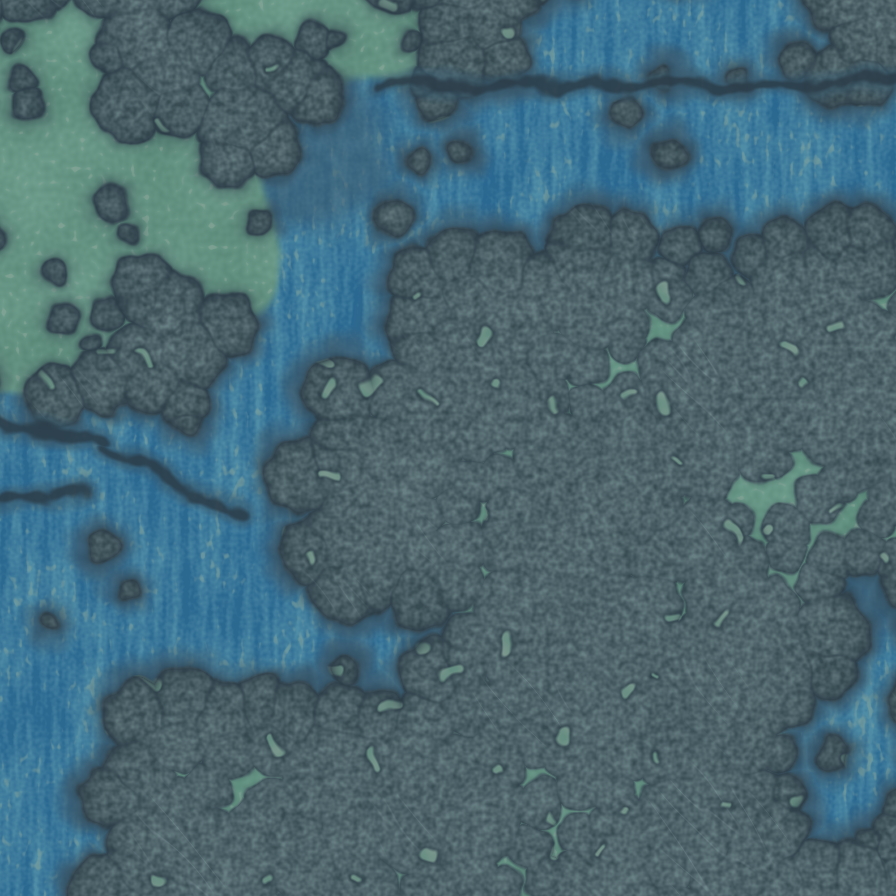
Write a Shadertoy shader that draws this texture.

```glsl
#define CELL 0.045
#define CHIP_CELL 0.065
#define GREY_DARK vec3(0.245, 0.325, 0.350)
#define GREY_LIGHT vec3(0.380, 0.470, 0.490)
#define RIM vec3(0.165, 0.230, 0.275)
#define BLUE_DEEP vec3(0.170, 0.410, 0.570)
#define BLUE_PALE vec3(0.310, 0.550, 0.650)
#define DUSK vec3(0.250, 0.375, 0.450)
#define GREEN vec3(0.400, 0.585, 0.520)
#define PALE vec3(0.540, 0.650, 0.600)

vec3 hash3(vec2 p) {
    vec3 q = fract(p.xyx * vec3(0.1031, 0.1030, 0.0973));
    q += dot(q, q.yxz + 33.33);
    return fract((q.xxy + q.yzz) * q.zyx);
}

float cornerSlope(vec2 cell, vec2 offset) {
    float angle = 6.2832 * hash3(cell + 71.0).x;
    return dot(vec2(cos(angle), sin(angle)), offset);
}

float gradNoise(vec2 p) {
    vec2 i = floor(p), f = p - i, e = vec2(1, 0);
    vec2 u = f * f * f * (f * (f * 6.0 - 15.0) + 10.0);
    return 1.4 * mix(mix(cornerSlope(i, f), cornerSlope(i + e, f - e), u.x),
                     mix(cornerSlope(i + e.yx, f - e.yx), cornerSlope(i + 1.0, f - 1.0), u.x), u.y);
}

float segment(vec2 p, vec2 a, vec2 b) {
    vec2 d = b - a;
    return length(p - a - d * clamp(dot(p - a, d) / dot(d, d), 0.0, 1.0));
}

float box(vec2 p, vec2 halfSize) {
    vec2 q = abs(p) - halfSize;
    return length(max(q, 0.0)) + min(max(q.x, q.y), 0.0);
}

// Distances to the openings in the crust: x = blue, y = green
vec2 openings(vec2 p) {
    p += 0.022 * vec2(gradNoise(p * 9.0), gradNoise(p * 9.0 + 40.0));
    float blue = box(p - vec2(0.73, 0.825), vec2(0.33, 0.078));
    blue = min(blue, box(p - vec2(0.76, 0.96), vec2(0.14, 0.06)));
    blue = min(blue, segment(p, vec2(0.38, 0.82), vec2(0.38, 0.67)) - 0.060);
    blue = min(blue, segment(p, vec2(0.35, 0.67), vec2(0.25, 0.49)) - 0.050);
    blue = min(blue, segment(p, vec2(0.02, 0.44), vec2(0.21, 0.39)) - 0.105);
    blue = min(blue, segment(p, vec2(0.02, 0.34), vec2(0.24, 0.33)) - 0.095);
    blue = min(blue, segment(p, vec2(0.03, 0.28), vec2(0.00, 0.02)) - 0.085);
    blue = min(blue, segment(p, vec2(0.34, 0.27), vec2(0.42, 0.26)) - 0.040);
    blue = min(blue, segment(p, vec2(0.99, 0.28), vec2(0.95, 0.10)) - 0.038);
    float green = segment(p, vec2(0.03, 0.88), vec2(0.02, 0.68)) - 0.095;
    green = min(green, segment(p, vec2(0.05, 0.81), vec2(0.19, 0.77)) - 0.065);
    green = min(green, segment(p, vec2(0.25, 0.78), vec2(0.28, 0.68)) - 0.030);
    green = min(green, segment(p, vec2(0.27, 1.00), vec2(0.44, 0.95)) - 0.038);
    return vec2(blue, green);
}

// Overlapping nodules: x = nearest edge distance, y = second nearest
vec2 nodules(vec2 p) {
    vec2 home = floor(p / CELL), nearest = vec2(1.0);
    for (int y = -2; y <= 2; y++)
    for (int x = -2; x <= 2; x++) {
        vec2 id = home + vec2(x, y);
        vec3 h = hash3(id + 13.0);
        vec2 centre = (id + 0.5 + 0.75 * (h.xy - 0.5)) * CELL;
        vec2 gap = openings(centre);
        float loose = gradNoise(centre * 6.0) + 0.25 * smoothstep(0.55, 0.9, centre.x);
        float radius = mix(0.040, 0.026, smoothstep(0.1, 0.5, loose)) * (0.85 + 0.3 * h.z);
        if (min(gap.x, gap.y) < 0.018) {
            float chance = gap.y < gap.x ? 0.22 : 0.09;
            if (h.z > chance) continue;
            radius = mix(0.010, 0.024, h.x);
        }
        float d = length(p - centre) - radius;
        if (d < nearest.x) nearest = vec2(d, nearest.x);
        else nearest.y = min(nearest.y, d);
    }
    return nearest;
}

// Small tilted slivers lying in the crust
float chips(vec2 p) {
    vec2 home = floor(p / CHIP_CELL);
    float d = 1.0;
    for (int y = -1; y <= 1; y++)
    for (int x = -1; x <= 1; x++) {
        vec2 id = home + vec2(x, y);
        vec3 h = hash3(id + 207.0), k = hash3(id + 391.0);
        if (k.x > 0.42) continue;
        vec2 q = p - (id + 0.15 + 0.7 * h.xy) * CHIP_CELL;
        float c = cos(6.2832 * h.z), s = sin(6.2832 * h.z);
        q = mat2(c, s, -s, c) * q;
        float halfLength = mix(0.002, 0.012, k.y * k.y);
        d = min(d, length(vec2(max(abs(q.x) - halfLength, 0.0), q.y)) - mix(0.003, 0.007, k.z));
    }
    return d;
}

void mainImage(out vec4 fragColor, in vec2 fragCoord) {
    vec2 p = fragCoord / iResolution.y;
    vec2 wobble = vec2(gradNoise(p * 42.0), gradNoise(p * 42.0 + 90.0));
    vec2 q = p + 0.006 * wobble;
    vec2 gap = openings(p), edge = nodules(q);
    float opening = min(gap.x, gap.y);
    float nearOpening = 1.0 - smoothstep(0.02, 0.09, opening);
    float cloud = gradNoise(p * 14.0);
    float mid = gradNoise(p * 65.0), fine = gradNoise(p * 125.0 + 7.0), grit = gradNoise(p * 210.0 + 3.0);

    // Blue layer with vertical threads and pale flecks
    float threads = gradNoise(p * vec2(85.0, 7.0)) + 0.6 * gradNoise(p * vec2(190.0, 35.0)) + 0.5 * grit;
    vec3 blue = mix(BLUE_DEEP, BLUE_PALE, clamp(0.45 + 0.55 * threads + 0.3 * cloud, 0.0, 1.0));
    float fleck = smoothstep(0.35, 0.9, gradNoise(p * vec2(150.0, 75.0)) + 0.5 * cloud + 0.25 * threads);
    blue = mix(blue, PALE, 0.5 * fleck);
    float film = smoothstep(0.028, 0.0, edge.x + 0.014 * cloud);
    film = max(film, 0.8 * smoothstep(0.11, 0.05, length(p - vec2(0.36, 0.82)) + 0.03 * cloud));
    blue = mix(blue, DUSK + 0.04 * mid, 0.75 * film);

    // Green layer, plain with faint mottling
    vec3 green = GREEN + 0.035 * cloud + 0.03 * fine;
    green = mix(green, PALE, 0.6 * smoothstep(0.45, 0.8, fine + 0.3 * mid));
    vec3 color = mix(green, blue, smoothstep(-0.015, 0.015, min(gap.y, 0.06) - gap.x));

    // Grey crust with grain, creases and scratches
    float grain = 0.35 * mid + 0.65 * fine + 0.5 * grit + 0.2 * cloud;
    vec3 crust = mix(GREY_DARK, GREY_LIGHT, clamp(0.52 + 0.8 * grain - 0.18 * nearOpening, -0.2, 1.2));
    float crease = 1.0 - smoothstep(0.0, 0.007, edge.y - edge.x);
    crust = mix(crust, RIM, crease * mix(0.10, 0.42, nearOpening));
    vec2 along = mat2(0.77, -0.64, 0.64, 0.77) * p;
    float scratch = smoothstep(0.07, 0.0, abs(gradNoise(along * vec2(45.0, 7.0)))) * smoothstep(0.2, 0.5, gradNoise(p * 7.0 + 20.0));
    crust += 0.045 * scratch;
    float chip = chips(q);
    crust = mix(crust, RIM, 0.5 * smoothstep(0.006, 0.0, chip));
    crust = mix(crust, mix(GREEN, PALE, 0.5 + 0.5 * mid), 0.85 * smoothstep(0.001, -0.003, chip));
    color = mix(color, crust, smoothstep(0.002, -0.002, edge.x));

    // Dark rim, then seams across the openings
    float rim = exp(-abs(edge.x + 0.002) / mix(0.003, 0.006, nearOpening));
    color = mix(color, RIM, rim * mix(0.45, 0.75, nearOpening));
    vec2 s = p + 0.012 * vec2(cloud, gradNoise(p * 17.0 + 60.0)) + 0.003 * wobble;
    float seam = segment(s, vec2(0.42, 0.905), vec2(1.0, 0.907));
    seam = min(seam, segment(s, vec2(0.0, 0.53), vec2(0.12, 0.51)));
    seam = min(seam, segment(s, vec2(0.12, 0.50), vec2(0.27, 0.43)));
    seam = min(seam, segment(s, vec2(0.0, 0.44), vec2(0.10, 0.45)));
    color = mix(color, DUSK - 0.03, 0.6 * smoothstep(0.020, 0.006, seam));
    color = mix(color, RIM, 0.8 * smoothstep(0.009, 0.002, seam + 0.003 * mid));
    fragColor = vec4(color, 1.0);
}
```
